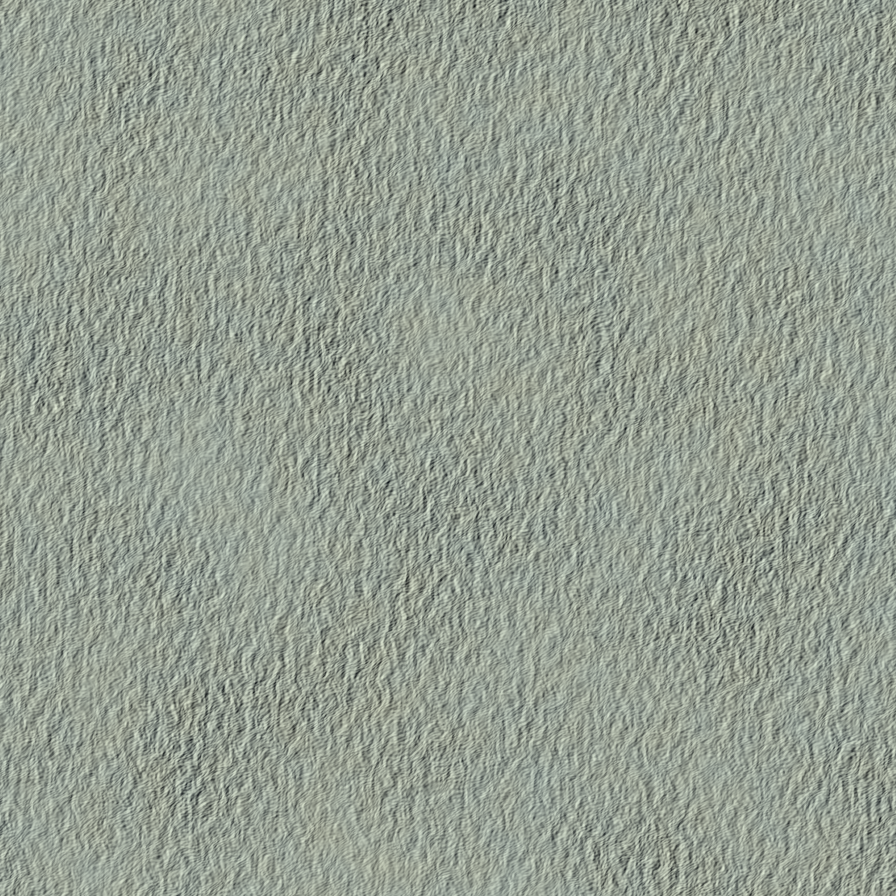
Reproduce this texture procedurally as a three.js fragment shader.

```glsl
varying vec2 vUv;

const vec3 BASE_COLOR = vec3(0.590, 0.623, 0.576);
const vec3 WARM_SHIFT = vec3(0.017, 0.003, -0.016);
const vec2 LIGHT_DIR = vec2(-0.9, 0.43);
const float LIGHT_STEP = 0.0007;      // half the distance between height samples
const float RELIEF_GAIN = 1.38;
const float SHADOW_SKEW = 0.4;        // deepens shadows, softens highlights
const vec2 BUMP_FREQ = vec2(105.0, 56.0);
const vec2 GRAIN_FREQ = vec2(215.0, 140.0);
const vec2 FIBRE_FREQ = vec2(215.0, 400.0);  // along and across the fibres
const vec2 FIBRE_DIR = vec2(0.8, 0.6);
const float BUMP_HEIGHT = 0.75;
const float GRAIN_HEIGHT = 0.4;
const float FIBRE_HEIGHT = 0.26;
const float WARP_FREQ = 43.0;
const float WARP_AMOUNT = 0.004;
const float PATCH_FREQ = 5.0;
const float PATCH_RELIEF = 0.5;
const float PATCH_TONE = 0.065;
const float TINT_FREQ = 28.0;
const float TAU = 6.28319;

float hash(vec2 cell) {
  return fract(sin(dot(cell, vec2(127.1, 311.7))) * 43758.5);
}

// Contribution of one lattice corner to the gradient noise
float corner(vec2 cell, vec2 offset) {
  float angle = TAU * hash(cell);
  return dot(vec2(cos(angle), sin(angle)), offset);
}

float gradientNoise(vec2 p) {
  vec2 cell = floor(p);
  vec2 f = p - cell;
  vec2 w = f * f * f * (f * (f * 6.0 - 15.0) + 10.0);
  vec2 right = vec2(1.0, 0.0);
  vec2 up = vec2(0.0, 1.0);
  float low = mix(corner(cell, f), corner(cell + right, f - right), w.x);
  float high = mix(corner(cell + up, f - up), corner(cell + 1.0, f - 1.0), w.x);
  return mix(low, high, w.y);
}

// Upright bumps and grain, crossed by fine slanting fibres
float surfaceHeight(vec2 p) {
  vec2 acrossFibre = vec2(-FIBRE_DIR.y, FIBRE_DIR.x);
  vec2 fibreSpace = vec2(dot(p, FIBRE_DIR), dot(p, acrossFibre));
  float height = BUMP_HEIGHT * gradientNoise(p * BUMP_FREQ);
  height += GRAIN_HEIGHT * gradientNoise(p * GRAIN_FREQ + 17.3);
  height += FIBRE_HEIGHT * gradientNoise(fibreSpace * FIBRE_FREQ + 41.7);
  return height;
}

void main() {
  // Bend the lattice so that no rows show
  vec2 warp = vec2(gradientNoise(vUv * WARP_FREQ + 5.2),
                   gradientNoise(vUv * WARP_FREQ + 71.9));
  vec2 p = vUv + WARP_AMOUNT * warp;

  // Side light on the relief, rougher in some patches
  vec2 toLight = LIGHT_STEP * LIGHT_DIR;
  float slope = surfaceHeight(p - toLight) - surfaceHeight(p + toLight);
  float roughPatch = gradientNoise(vUv * PATCH_FREQ + 9.4)
                   + 0.5 * gradientNoise(vUv * PATCH_FREQ * 2.3 + 33.1);
  float relief = RELIEF_GAIN * (1.0 + PATCH_RELIEF * roughPatch) * slope;
  relief -= SHADOW_SKEW * relief * relief;

  // Broad tone and faint warm or cool stains
  float tone = 1.0 - PATCH_TONE * roughPatch;
  float warmth = gradientNoise(vUv * TINT_FREQ + 57.6)
               + 0.6 * gradientNoise(vUv * PATCH_FREQ + 83.5)
               + relief;
  vec3 color = BASE_COLOR * (tone + relief) + WARM_SHIFT * warmth;
  gl_FragColor = vec4(clamp(color, 0.0, 1.0), 1.0);
}
```
